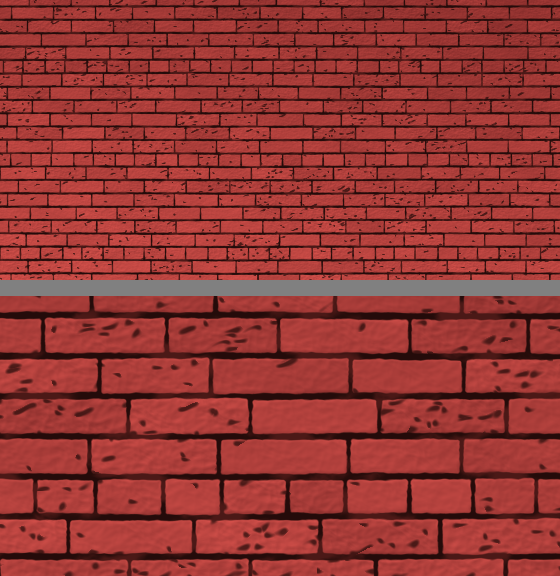
Top: the whole. Bottom: its middle third, enlarged.
This texture is drawn by a WebGL 2 fragment shader. Its source:

```glsl
#version 300 es
precision highp float;
// Painted red brick wall: long courses in a loose half bond, with a course of
// short bricks every seventh row. Rounded-box distances cut the dark joints;
// cellular relief, lit from the upper left, roughens and chips each face.

#define COURSE 0.0477      // height of one row, canvas height = 1
#define BRICK 0.1490       // length of one long brick with its joint
#define HEADER_EVERY 7.0   // rows between courses of short bricks
#define BED_GAP 0.0036     // half width of the horizontal joints
#define SIDE_GAP 0.0024    // half width of the vertical joints
#define EDGE_WEAR 0.0024   // raggedness of the brick outline
#define RELIEF 0.62        // strength of the lit roughness
#define CHIPS 0.17         // share of cells that hold a chip

uniform vec2 u_resolution;
out vec4 fragColor;

const vec3 JOINT = vec3(0.14, 0.045, 0.038);
const vec3 DUSTY_JOINT = vec3(0.36, 0.12, 0.11);
const vec3 SHADED_PAINT = vec3(0.56, 0.19, 0.18);
const vec3 SUNLIT_PAINT = vec3(0.78, 0.29, 0.27);

float hash(vec2 p) {
    p = fract(p * vec2(0.1031, 0.1137));
    p += dot(p, p.yx + 33.33);
    return fract((p.x + p.y) * p.x * 17.0);
}

// Cellular noise: x = distance to the nearest point, y = random id of its cell
vec2 cellular(vec2 p) {
    vec2 cell = floor(p), best = vec2(9.0, 0.0);
    for (int j = -1; j <= 1; j++)
        for (int i = -1; i <= 1; i++) {
            vec2 c = cell + vec2(i, j);
            vec2 site = c + vec2(hash(c + 11.3), hash(c + 47.9));
            float d = distance(p, site);
            if (d < best.x) best = vec2(d, hash(c + 83.1));
        }
    return best;
}

// Smooth drifting value around zero from layered sines
float drift(vec2 p) {
    return 0.5 * sin(p.x + 1.7 * sin(p.y * 0.8)) + 0.3 * sin(p.y * 2.1 + p.x * 1.3)
         + 0.2 * sin(p.x * 3.7 - p.y * 2.9);
}

float relief(vec2 p) {
    p += 0.004 * drift(p * 60.0);
    return 0.6 * cellular(p * vec2(52.0, 84.0)).x + 0.4 * cellular(p * vec2(105.0, 140.0)).x;
}

float roundedBox(vec2 p, vec2 halfSize, float radius) {
    vec2 q = abs(p) - halfSize + radius;
    return length(max(q, 0.0)) + min(max(q.x, q.y), 0.0) - radius;
}

// Position of a vertical joint, in brick lengths, shifted a little at random
float jointAt(float i, float row) {
    return i + 0.13 * (hash(vec2(i + 60.0, row + 5.0)) - 0.5);
}

// Signed distance to the brick around p; also gives its local position and id
float brick(vec2 p, out vec2 local, out vec2 id) {
    float y = (1.0 - p.y + 0.0012 * drift(p * vec2(4.0, 7.0))) / COURSE + 0.5;
    float row = floor(y);
    float isHeader = 1.0 - step(0.5, abs(mod(row, HEADER_EVERY) - 5.0));
    float pitch = BRICK * mix(1.0, 0.5, isHeader);
    float phase = 0.1 + 0.5 * mod(row + 1.0, 2.0) + 0.36 * (hash(vec2(row, 7.0)) - 0.5);
    float x = p.x / pitch - phase;
    float i = floor(x);
    i += step(jointAt(i + 1.0, row), x) - step(x, jointAt(i, row));
    float left = jointAt(i, row), right = jointAt(i + 1.0, row);
    id = vec2(i + 20.0, row + 3.0);
    local = vec2((x - 0.5 * (left + right)) * pitch, (0.5 - fract(y)) * COURSE);
    vec2 halfSize = 0.5 * vec2((right - left) * pitch, COURSE) - vec2(SIDE_GAP, BED_GAP);
    halfSize.y += 0.0012 * (hash(id + 31.0) - 0.5);
    vec2 q = local - vec2(0.0, 0.0008 + 0.018 * (hash(id + 9.0) - 0.5) * local.x);
    return roundedBox(q, halfSize, 0.003);
}

void main() {
    vec2 p = gl_FragCoord.xy / u_resolution.y;
    float soft = max(0.75 / u_resolution.y, 0.0012);

    vec2 local, id;
    float d = brick(p, local, id);
    float rough = relief(p);
    d += EDGE_WEAR * (rough - 0.42) + 0.0006 * drift(p * 90.0);
    float face = 1.0 - smoothstep(-soft, soft, d);

    // Broad light, brick-to-brick tone and mottled paint
    float tone = 0.56 + 0.62 * (0.45 - p.y) - 0.13 * (p.x - 1.0);
    tone += 0.30 * (hash(id) - 0.5) + 0.10 * drift(p * vec2(23.0, 37.0));

    // Relief lit from the upper left, with a bright top lip and shaded foot
    float slope = relief(p + vec2(-0.0022, 0.0034)) - rough;
    float wear = hash(id + 17.0);
    tone -= RELIEF * (0.6 + 0.8 * wear) * slope;
    float rim = smoothstep(-0.0045, -0.0005, d);
    tone += 0.28 * rim * sign(local.y) * smoothstep(0.007, 0.015, abs(local.y));
    vec3 paint = mix(SHADED_PAINT, SUNLIT_PAINT, clamp(tone, -0.6, 1.2));

    // Small flat chips, more of them on worn bricks
    vec2 pit = cellular(p * vec2(48.0, 88.0) + 0.5 * drift(p * 70.0));
    float chipped = step(1.0 - CHIPS * (0.3 + 1.9 * wear * wear), pit.y);
    float chip = chipped * (1.0 - smoothstep(0.12, 0.42, pit.x));
    paint = mix(paint, JOINT, 0.72 * chip);

    // Joints lie in shadow, dusted with paint in places
    float dust = smoothstep(0.15, 0.8, drift(p * vec2(31.0, 53.0)) + 0.5 * rough);
    vec3 joint = mix(JOINT, DUSTY_JOINT, 0.7 * dust);
    fragColor = vec4(mix(joint, paint, face), 1.0);
}
```
